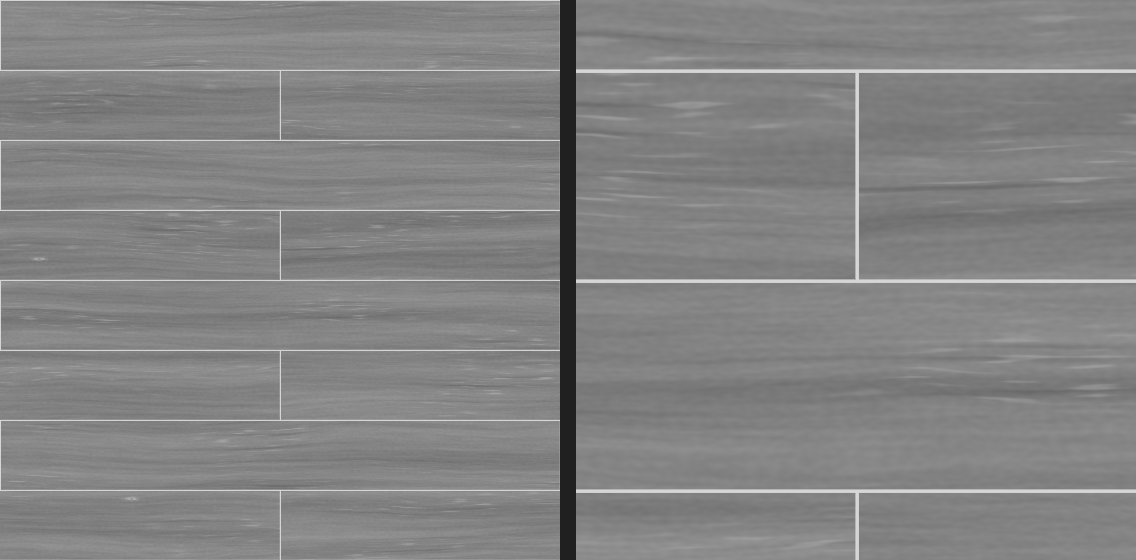
Left, the full canvas; right, a detail of the centre.
A Shadertoy shader for this texture:

```glsl
// Grey wood planks in eight running-bond rows, split by thin pale joints.
// Each row holds one plank that wraps round the canvas, shifted by half on
// alternate rows; its grain is stretched, warped gradient noise.

const float ROWS = 8.0;
const float JOINT_WIDTH = 0.0021;
const float JOINT_SHIFT = 0.0007;   // joints sit just right of and below the plank edge
const vec3 WOOD_GREY = vec3(0.517);
const vec3 JOINT_COLOR = vec3(0.84);

float hash(vec2 p) {
    vec3 q = fract(p.xyx * vec3(0.1031, 0.1030, 0.0973));
    q += dot(q, q.yzx + 33.33);
    return fract((q.x + q.y) * q.z);
}

vec2 gradient(vec2 cell) {
    float angle = 6.2832 * hash(cell);
    return vec2(cos(angle), sin(angle));
}

// Gradient noise, roughly -0.7 to 0.7
float noise(vec2 p) {
    vec2 i = floor(p), f = p - i;
    vec2 w = f * f * f * (f * (f * 6.0 - 15.0) + 10.0);
    vec2 e = vec2(0.0, 1.0);
    float low = mix(dot(gradient(i), f), dot(gradient(i + e.yx), f - e.yx), w.x);
    float high = mix(dot(gradient(i + e), f - e), dot(gradient(i + 1.0), f - 1.0), w.x);
    return mix(low, high, w.y);
}

// Stretched noise with its own offset per plank and layer
float grain(vec2 p, vec2 frequency, float seed) {
    return noise(p * frequency + vec2(seed * 37.3, seed * 19.7) + 50.0);
}

// Box-filtered coverage of a line at signed distance d
float lineCoverage(float d, float width, float pixel) {
    vec2 edges = (d + vec2(0.5, -0.5) * width) / pixel + 0.5;
    edges = clamp(edges, 0.0, 1.0);
    return edges.x - edges.y;
}

// Signed distance to the nearest multiple of period
float repeatDistance(float x, float period) {
    return x - period * floor(x / period + 0.5);
}

// Brightness offset of the wood; p runs 0..1 along and across the plank
float woodTone(vec2 p, float seed) {
    // Slow bends give the long curved figure
    vec2 q = p;
    q.y += 0.16 * grain(p, vec2(2.5, 1.2), seed + 0.31);
    q.y += 0.03 * grain(p, vec2(9.0, 4.0), seed + 0.47);

    float bands = grain(q, vec2(0.9, 3.2), seed + 1.13);
    float streaks = grain(q, vec2(1.8, 11.0), seed + 2.29);
    float lines = grain(q, vec2(4.0, 24.0), seed + 3.41);
    float fibres = grain(q, vec2(22.0, 37.0), seed + 4.57);
    float pores = grain(q, vec2(150.0, 43.0), seed + 5.71);

    // Rougher patches hold pale flecks and dark fissures
    float rough = smoothstep(0.0, 0.4, grain(q, vec2(3.0, 2.3), seed + 6.83));
    float flecks = smoothstep(0.18, 0.55, fibres) - 0.6 * smoothstep(0.2, 0.55, -lines);

    float tone = 0.075 * bands + 0.048 * streaks + 0.03 * lines;
    tone += 0.026 * fibres + 0.022 * pores;
    return tone + 0.085 * rough * flecks;
}

// Small pale knot with a dark core, on every fourth row
float knotTone(vec2 p, float row) {
    float pick = row / 4.0;
    vec2 d = (p - mix(vec2(0.735, 0.875), vec2(0.57, 0.30), pick)) * vec2(1.0, 0.125);
    float ragged = 1.0 + 0.9 * grain(d, vec2(190.0, 420.0), row + 7.9);
    float pale = exp(-ragged * dot(d * d, vec2(9000.0, 130000.0)));
    float core = exp(-dot(d * d, vec2(120000.0, 300000.0)));
    return step(mod(row, 4.0), 0.5) * (0.24 * pale - 0.2 * core);
}

void mainImage(out vec4 fragColor, in vec2 fragCoord) {
    vec2 uv = fragCoord / iResolution.xy;
    vec2 pixel = 1.0 / iResolution.xy;

    // Plank coordinates
    vec2 jointUv = uv + vec2(-JOINT_SHIFT, JOINT_SHIFT);
    float row = min(floor(uv.y * ROWS), ROWS - 1.0);
    float stagger = 0.5 * (1.0 - mod(row, 2.0));
    vec2 plank = vec2(fract(uv.x + stagger), fract(uv.y * ROWS));

    // Wood
    float plankTone = 0.022 * (hash(vec2(row, 4.0)) - 0.5);
    float tone = plankTone + woodTone(plank, row) + knotTone(plank, row);
    vec3 color = WOOD_GREY + tone;

    // Joints
    float across = lineCoverage(repeatDistance(jointUv.y, 1.0 / ROWS), JOINT_WIDTH, pixel.y);
    float along = lineCoverage(repeatDistance(jointUv.x + stagger, 1.0), JOINT_WIDTH, pixel.x);
    color = mix(color, JOINT_COLOR, max(across, along));

    fragColor = vec4(clamp(color, 0.0, 1.0), 1.0);
}
```
